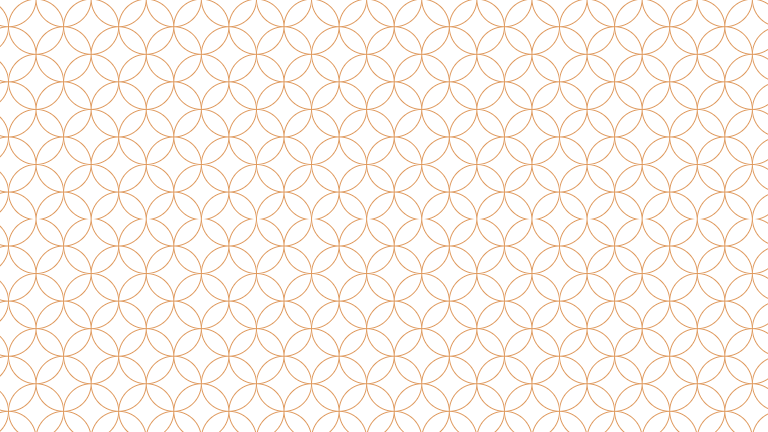
This pattern is drawn by a Shadertoy shader. Its source:

```glsl
// Thin orange circles on white, overlapping in fours to form petals and stars.
// Two square lattices of circles, offset by half a cell, are drawn as outlines;
// a mirrored horizontal seam trims the rings slightly where two tiles meet.

// Share of a pixel, of width px, that a line covers at distance d from its middle.
float lineCoverage(float d, float width, float px) {
    float outer = clamp((0.5 * width - d) / px + 0.5, 0.0, 1.0);
    float inner = clamp((-0.5 * width - d) / px + 0.5, 0.0, 1.0);
    return outer - inner;
}

// Distance to unit circles centred on a square lattice of spacing 2.
float ringDistance(vec2 p) {
    vec2 cell = mod(p + 1.0, 2.0) - 1.0;
    return abs(length(cell) - 1.0);
}

void mainImage(out vec4 fragColor, in vec2 fragCoord) {
    // Unit length is one circle radius; 15.68 radii fit the canvas height.
    float radii = 15.68;
    float px = radii / iResolution.y;
    vec2 p = fragCoord / iResolution.y;

    // Fold about the seam, which cuts a sliver off the rings above and below.
    vec2 q = vec2(p.x * radii - 2.308, abs(p.y - 0.493) * radii + 0.021);

    // Both lattices of rings, blended where they cross.
    float ringA = lineCoverage(ringDistance(q), 0.0345, px);
    float ringB = lineCoverage(ringDistance(q + 1.0), 0.0345, px);
    float ink = 1.0 - (1.0 - ringA) * (1.0 - ringB);

    vec3 paper = vec3(1.0);
    vec3 orange = vec3(0.87, 0.59, 0.35);
    fragColor = vec4(mix(paper, orange, ink), 1.0);
}
```
